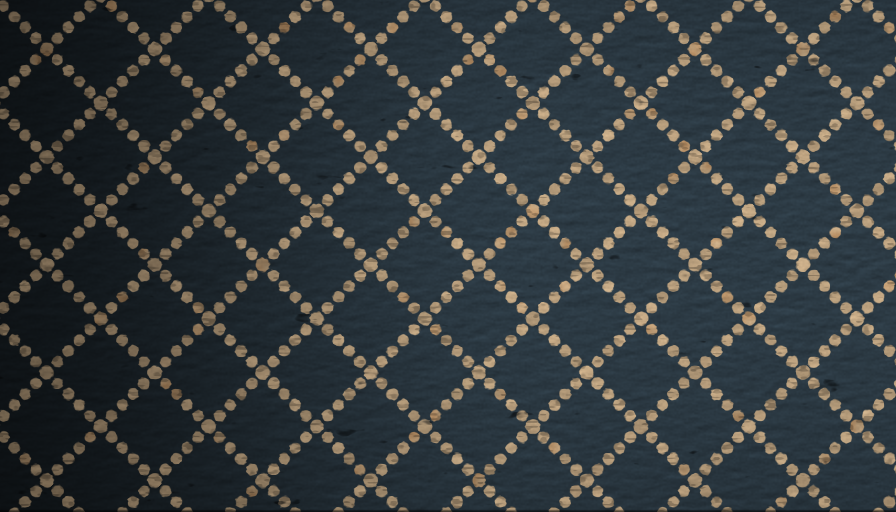
A Shadertoy shader for this pattern:

```glsl
#define PERIOD vec2(0.2110, 0.2106)   // lattice repeat, in canvas heights
#define ORIGIN vec2(0.0913, 0.9041)   // position of one crossing
#define STEPS 5.0                     // dot spacings per diamond side
#define DOT_RADIUS 0.375              // in dot spacings
#define NODE_RADIUS 0.465
#define EDGE_SOFTNESS 0.06
#define ROUGHNESS 0.10
#define RELIEF 0.55
#define WALL vec3(0.165, 0.218, 0.255)
#define GOLD vec3(0.71, 0.61, 0.48)
#define RUST vec3(0.66, 0.47, 0.29)

float hash(vec2 p) {
    vec3 q = fract(vec3(p.xyx) * 0.1031);
    q += dot(q, q.yzx + 33.33);
    return fract((q.x + q.y) * q.z);
}

float noise(vec2 p) {
    vec2 i = floor(p), f = fract(p);
    f = f * f * (3.0 - 2.0 * f);
    float low = mix(hash(i), hash(i + vec2(1, 0)), f.x);
    float high = mix(hash(i + vec2(0, 1)), hash(i + vec2(1, 1)), f.x);
    return mix(low, high, f.y);
}

float fbm(vec2 p) {
    float sum = 0.0, amplitude = 0.5;
    for (int i = 0; i < 4; i++) {
        sum += amplitude * noise(p);
        p = mat2(1.6, 0.4, -0.4, 1.6) * p + 17.3;
        amplitude *= 0.5;
    }
    return sum;
}

// Plaster height, drawn out horizontally
float plaster(vec2 p) {
    return fbm(p * vec2(32.0, 75.0));
}

// Light falls off to the left and slightly towards top and bottom
float lighting(vec2 uv) {
    float side = mix(0.30, 1.0, smoothstep(-0.08, 0.62, uv.x));
    float rise = uv.y - 0.53;
    return side * (1.06 - 0.55 * rise * rise);
}

void mainImage(out vec4 fragColor, in vec2 fragCoord) {
    vec2 uv = fragCoord / iResolution.xy;
    vec2 p = fragCoord / iResolution.y;
    float light = lighting(uv);

    // Wall: embossed plaster, fine grain and sparse dark chips
    float slope = plaster(p + vec2(-0.002, 0.004)) - plaster(p);
    float grain = noise(p * 260.0) - 0.5;
    float chips = smoothstep(0.73, 0.83, fbm(p * vec2(24.0, 52.0) + 40.0));
    float surface = 1.0 - RELIEF * slope + 0.08 * grain - 0.45 * chips;
    vec3 color = WALL * light * surface;

    // Diagonal grid: a dot sits wherever an index lies on a diamond side
    vec2 q = (p - ORIGIN) / PERIOD;
    vec2 grid = STEPS * vec2(q.x + q.y, q.x - q.y);
    vec2 id = round(grid);
    vec2 sideOffset = abs(fract(id / STEPS + 0.5) - 0.5);
    bvec2 onSide = lessThan(sideOffset, vec2(0.5 / STEPS));
    float radius = all(onSide) ? NODE_RADIUS : DOT_RADIUS;

    // Rough outline and small size differences
    float variation = hash(id + 71.0);
    float ragged = ROUGHNESS * (noise(p * vec2(170.0, 240.0)) - 0.5);
    float distanceToDot = length(grid - id) - radius + ragged + 0.03 * (variation - 0.5);
    float pixel = STEPS * sqrt(2.0) / (PERIOD.y * iResolution.y);
    float edge = max(0.6 * pixel, EDGE_SOFTNESS);
    float mask = any(onSide) ? 1.0 - smoothstep(-edge, edge, distanceToDot) : 0.0;

    // Worn paint: tone per dot, rust spots and horizontal scratches
    float rust = 0.6 * step(0.88, variation) * noise(p * 65.0 + 9.0);
    float scratches = smoothstep(0.58, 0.82, noise(p * vec2(65.0, 210.0) + 5.0));
    float paintTone = 0.93 + 0.14 * hash(id + 13.0) - 0.22 * scratches;
    vec3 paint = mix(GOLD, RUST, rust) * paintTone;
    paint *= mix(0.42, 1.0, light) * mix(1.0, surface, 0.7);
    color = mix(color, paint, mask * (1.0 - 0.25 * chips));

    // Dark lower border
    color *= mix(0.45, 1.0, smoothstep(0.001, 0.006, uv.y));
    fragColor = vec4(clamp(color, 0.0, 1.0), 1.0);
}
```
